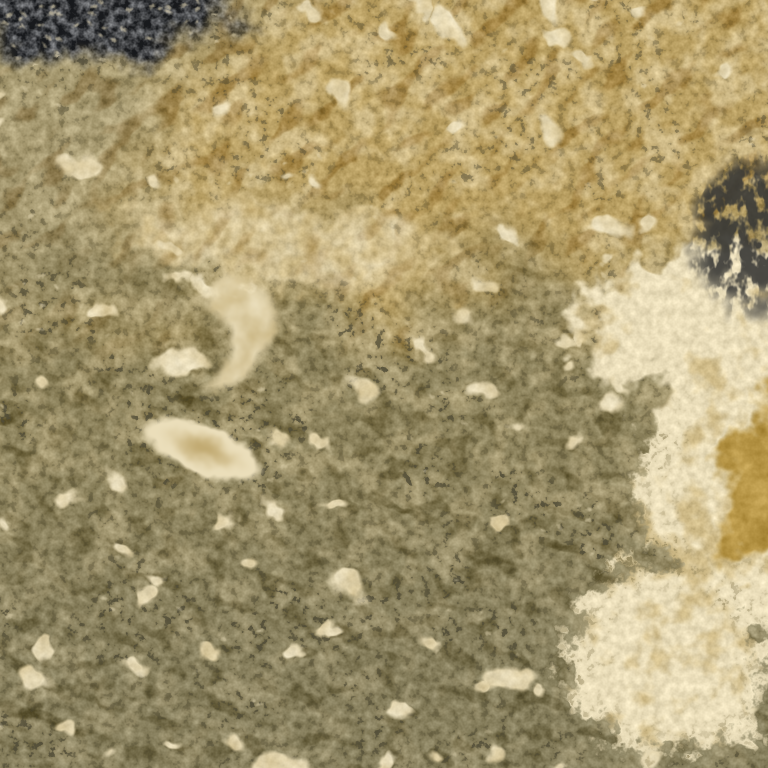
This texture is drawn by a Shadertoy shader. Its source:

```glsl
// Weathered stone: an ochre bed over an olive bed, with cream inclusions,
// a ragged pale mass on the right and dark mineral crusts.
// Gradient noise warps and mottles ellipses, broken veins, pits and flecks.

const vec3 COAL = vec3(0.17, 0.17, 0.16);
const vec3 DARK_OLIVE = vec3(0.40, 0.38, 0.28);
const vec3 OLIVE = vec3(0.55, 0.51, 0.36);
const vec3 STONE = vec3(0.66, 0.61, 0.45);
const vec3 OCHRE = vec3(0.72, 0.62, 0.38);
const vec3 SAND = vec3(0.81, 0.73, 0.53);
const vec3 CREAM = vec3(0.92, 0.87, 0.73);
const vec3 MUSTARD = vec3(0.72, 0.59, 0.28);

vec2 hash2(vec2 p) {
    vec3 q = fract(p.xyx * vec3(0.1031, 0.1030, 0.0973));
    q += dot(q, q.yzx + 33.33);
    return fract((q.xx + q.yz) * q.zy);
}

vec2 rotate(vec2 p, float angle) {
    float c = cos(angle), s = sin(angle);
    return vec2(c * p.x + s * p.y, c * p.y - s * p.x);
}

float cornerDot(vec2 cell, vec2 corner, vec2 f) {
    float angle = 6.2832 * hash2(cell + corner + 57.0).x;
    return dot(vec2(cos(angle), sin(angle)), f - corner);
}

float gradientNoise(vec2 p) {
    vec2 i = floor(p), f = fract(p);
    vec2 u = f * f * f * (f * (f * 6.0 - 15.0) + 10.0);
    float low = mix(cornerDot(i, vec2(0, 0), f), cornerDot(i, vec2(1, 0), f), u.x);
    float high = mix(cornerDot(i, vec2(0, 1), f), cornerDot(i, vec2(1, 1), f), u.x);
    return 1.4 * mix(low, high, u.y);
}

float fbm(vec2 p) {
    float sum = 0.0, gain = 0.5;
    for (int i = 0; i < 3; i++) {
        sum += gain * gradientNoise(p);
        p = rotate(p, 0.6) * 2.03 + 17.0;
        gain *= 0.55;
    }
    return sum;
}

// Soft short strokes: troughs of stretched noise
float strokes(vec2 p, float angle, vec2 scale) {
    return smoothstep(0.08, 0.5, -gradientNoise(rotate(p, angle) * scale));
}

float ellipse(vec2 p, vec2 centre, vec2 radius, float angle) {
    return (length(rotate(p - centre, angle) / radius) - 1.0) * min(radius.x, radius.y);
}

float fill(float d, float blur) {
    return 1.0 - smoothstep(-blur, blur, d);
}

// Irregular grains, one per grid cell at most; size is in cells
float flecks(vec2 p, float cells, float chance, float size, float blur, float seed) {
    vec2 q = p * cells, base = floor(q);
    float mask = 0.0;
    for (int y = -1; y <= 1; y++)
    for (int x = -1; x <= 1; x++) {
        vec2 id = base + vec2(x, y);
        vec2 place = hash2(id + seed), kind = hash2(id + seed + 31.7);
        float r = size * mix(0.45, 1.0, kind.y);
        vec2 radius = r * vec2(1.0 + 0.7 * place.y, 0.75);
        float d = ellipse(q, id + place, radius, 1.8 * (place.x - 0.6));
        d += 0.45 * r * gradientNoise(q * 0.9 / size + seed);
        mask = max(mask, fill(d, blur * cells) * step(kind.x, chance));
    }
    return mask;
}

void mainImage(out vec4 fragColor, in vec2 fragCoord) {
    vec2 p = fragCoord / iResolution.xy;
    float broad = fbm(p * 5.0), mottle = fbm(p * 24.0 + 9.0);
    float grain = fbm(p * 80.0 + 40.0);
    vec2 w = p + 0.012 * vec2(mottle, fbm(p * 24.0 + 70.0));
    float ragged = 0.035 * fbm(p * 13.0 + 3.0) + 0.03 * mottle;

    // Olive bed: pale cells, dark blotches, greyer towards the bottom
    float depth = smoothstep(0.5, 0.1, p.y);
    vec3 olive = mix(OLIVE, STONE, smoothstep(-0.15, 0.35, mottle + 0.3 * broad));
    olive = mix(olive, DARK_OLIVE + vec3(0.06, 0.07, 0.08), 0.3 * depth);
    olive -= 0.10 * strokes(w, -0.3, vec2(28.0, 46.0));
    olive -= 0.09 * strokes(w + 4.0, -0.35, vec2(14.0, 60.0)) * smoothstep(-0.1, 0.3, broad);

    // Ochre bed with rising strokes, fading to stone on the left
    vec3 ochre = mix(OCHRE, SAND, smoothstep(-0.2, 0.4, mottle + 0.3 * broad));
    vec3 stain = vec3(0.10, 0.12, 0.13) * strokes(w, 0.75, vec2(18.0, 46.0));
    float bed = smoothstep(-0.09, 0.08, p.y - 0.625 + 0.15 * broad);
    float fade = smoothstep(-0.05, 0.42, p.x + 0.35 * broad - 0.5 * max(p.y - 0.76, 0.0));
    vec3 color = mix(olive, mix(STONE + 0.15 * mottle, ochre, fade) - stain, bed);
    color += 0.2 * grain;

    // Clustered dark pits, denser in the olive bed
    float cluster = smoothstep(-0.1, 0.3, fbm(p * 8.0 + 21.0));
    float pits = smoothstep(0.14, 0.34, -grain) * mix(0.25, 1.0, cluster);
    color = mix(color, 0.8 * DARK_OLIVE, pits * mix(0.85, 0.45, bed));

    // Sandy band and hollow crescent
    float band = ellipse(p, vec2(0.38, 0.682), vec2(0.19, 0.056), -0.1) + 1.4 * ragged;
    vec3 sandy = mix(SAND, CREAM, 0.35 + 1.4 * mottle) + 0.15 * grain;
    color = mix(color, sandy - 0.6 * stain, 0.85 * fill(band, 0.012));
    float crescent = ellipse(p, vec2(0.3, 0.57), vec2(0.057, 0.073), -0.3);
    crescent = max(crescent, -ellipse(p, vec2(0.25, 0.55), vec2(0.05, 0.065), 0.0));
    color = mix(color, mix(SAND, CREAM, 0.6 + mottle), 0.95 * fill(crescent + 0.4 * ragged, 0.008));

    // Scattered inclusions
    float stones = flecks(w, 7.0, 0.38, 0.17, 0.004, 3.0);
    float chips = flecks(w, 20.0, 0.18, 0.26, 0.003, 12.0);
    color = mix(color, mix(SAND, CREAM, 0.8 + mottle) + 0.1 * grain, 0.95 * max(stones, chips));
    float lens = ellipse(w, vec2(0.264, 0.415), vec2(0.078, 0.03), -0.38);
    color = mix(color, CREAM, fill(lens, 0.004));
    color = mix(color, OCHRE, 0.8 * fill(lens + 0.017, 0.012));

    // Pale mass with pitted edges and a mustard core
    float mass = ellipse(p, vec2(0.93, 0.595), vec2(0.19, 0.085), 0.12);
    mass = min(mass, ellipse(p, vec2(0.98, 0.39), vec2(0.145, 0.21), 0.0));
    mass = min(mass, ellipse(p, vec2(0.87, 0.14), vec2(0.13, 0.13), -0.2));
    float worn = smoothstep(0.52, 0.4, p.y);
    mass += 1.3 * ragged + 0.03 * grain * worn;
    vec3 pale = mix(CREAM, SAND, smoothstep(-0.05, 0.5, broad + mottle)) + 0.15 * grain;
    pale = mix(pale, STONE - 0.08, worn * pits * smoothstep(-0.08, 0.0, mass));
    color = mix(color, pale, fill(mass, 0.009));
    float core = ellipse(p, vec2(1.0, 0.365), vec2(0.055, 0.11), -0.25) + 1.3 * ragged;
    color = mix(color, MUSTARD + 0.15 * mottle + 0.1 * grain, fill(core, 0.012));

    // Dark crusts and bright glints
    float crust = fill(ellipse(p, vec2(0.11, 1.0), vec2(0.18, 0.08), 0.0) + ragged, 0.022);
    vec3 coal = COAL + vec3(0.05, 0.06, 0.09) + 0.6 * max(grain, -0.25);
    color = mix(color, coal, 0.95 * crust);
    float rust = fill(ellipse(p, vec2(0.985, 0.7), vec2(0.075, 0.1), 0.1) + ragged, 0.025);
    float flakes = fbm(p * vec2(60.0, 38.0)) + 0.4 * mottle;
    color = mix(color, COAL + 0.05, 0.9 * rust * smoothstep(-0.22, 0.16, 0.06 - flakes));
    float glints = flecks(p, 70.0, 0.06 + 0.3 * crust, 0.25, 0.002, 44.0);
    color = mix(color, CREAM, glints * mix(0.5 * cluster, 0.55, crust));

    fragColor = vec4(clamp(color, 0.0, 1.0), 1.0);
}
```
